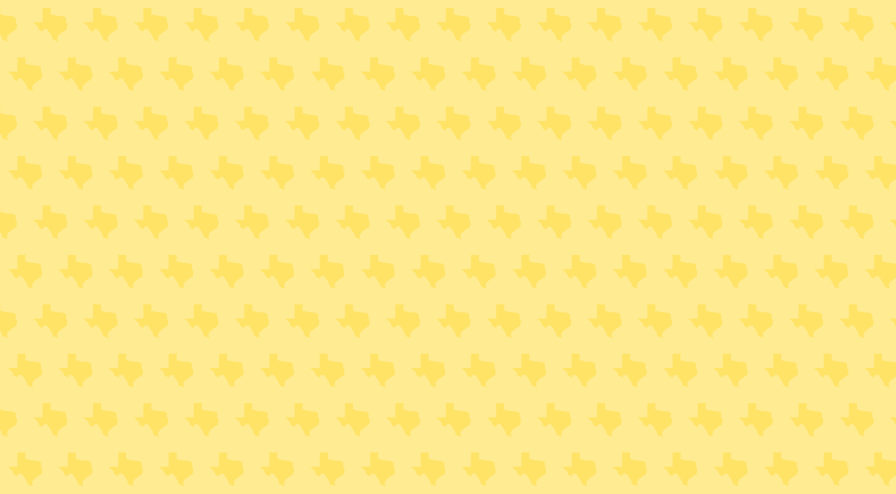
Reproduce this pattern procedurally as a Shadertoy shader.

```glsl
// Staggered rows of golden Texas state silhouettes on a pale yellow ground.
#define COLUMNS 17.78
#define ROWS 10.0
#define SHAPE_SIZE vec2(0.0693, 0.0678)
#define GROUND_COLOR vec3(1.0, 0.92, 0.57)
#define SHAPE_COLOR vec3(1.0, 0.89, 0.40)
#define OUTLINE_POINTS 23

// Border outline in a unit box, clockwise from the panhandle.
const vec2 outline[OUTLINE_POINTS] = vec2[OUTLINE_POINTS](
    vec2(0.275, 1.0), vec2(0.506, 1.0), vec2(0.506, 0.81), vec2(0.68, 0.765),
    vec2(0.85, 0.755), vec2(0.955, 0.71), vec2(0.96, 0.58), vec2(0.997, 0.50),
    vec2(0.975, 0.36), vec2(0.864, 0.287), vec2(0.74, 0.19), vec2(0.70, 0.10),
    vec2(0.72, 0.0), vec2(0.575, 0.05), vec2(0.54, 0.16), vec2(0.45, 0.30),
    vec2(0.40, 0.37), vec2(0.31, 0.37), vec2(0.266, 0.295), vec2(0.165, 0.35),
    vec2(0.13, 0.45), vec2(0.0, 0.57), vec2(0.273, 0.58));

vec2 outlinePoint(int i) {
    return (outline[i] - 0.5) * SHAPE_SIZE;
}

// Signed distance to the closed outline, negative inside.
float stateDistance(vec2 p) {
    float nearest = 1e3;
    float side = 1.0;
    vec2 previous = outlinePoint(OUTLINE_POINTS - 1);
    for (int i = 0; i < OUTLINE_POINTS; i++) {
        vec2 current = outlinePoint(i);
        vec2 edge = previous - current;
        vec2 toPoint = p - current;
        vec2 gap = toPoint - edge * clamp(dot(toPoint, edge) / dot(edge, edge), 0.0, 1.0);
        nearest = min(nearest, dot(gap, gap));

        // Flip the sign at each crossing of the horizontal ray.
        bvec3 crossing = bvec3(p.y >= current.y, p.y < previous.y,
                               edge.x * toPoint.y > edge.y * toPoint.x);
        if (all(crossing) || all(not(crossing))) side = -side;
        previous = current;
    }
    return side * sqrt(nearest);
}

void mainImage(out vec4 fragColor, in vec2 fragCoord) {
    // Lengths are fractions of the canvas height.
    vec2 pitch = vec2(iResolution.x / iResolution.y / COLUMNS, 1.0 / ROWS);
    vec2 grid = fragCoord / iResolution.y / pitch;

    // Shift alternate rows by half a column.
    float row = floor(grid.y);
    grid.x += 0.5 * mod(row, 2.0);
    vec2 local = (fract(grid) - 0.5) * pitch;

    // Blend across one pixel at the edge.
    float pixel = 1.0 / iResolution.y;
    float coverage = 1.0 - smoothstep(-0.75 * pixel, 0.75 * pixel, stateDistance(local));
    fragColor = vec4(mix(GROUND_COLOR, SHAPE_COLOR, coverage), 1.0);
}
```
